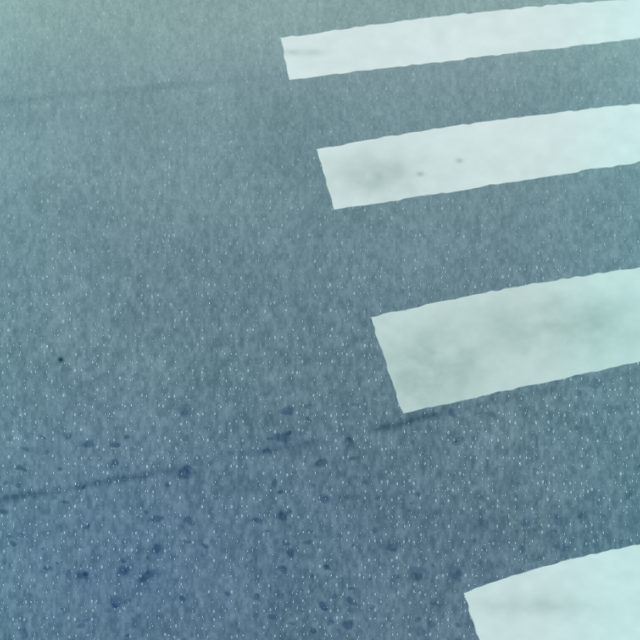
A three.js fragment shader for this texture:

```glsl
// Weathered asphalt seen at an angle, with four pale crossing stripes entering from the right.
varying vec2 vUv;

float hash(vec2 p) {
  vec3 q = fract(vec3(p.xyx) * vec3(0.1031, 0.103, 0.0973));
  q += dot(q, q.yzx + 33.33);
  return fract((q.x + q.y) * q.z);
}

float noise(vec2 p) {
  vec2 i = floor(p), f = fract(p);
  f = f * f * (3.0 - 2.0 * f);
  return mix(mix(hash(i), hash(i + vec2(1.0, 0.0)), f.x),
             mix(hash(i + vec2(0.0, 1.0)), hash(i + 1.0), f.x), f.y);
}

float fbm(vec2 p) {
  float sum = 0.0, amp = 0.5;
  for (int i = 0; i < 4; i++) {
    sum += amp * noise(p);
    p = p * 2.03 + 17.1;
    amp *= 0.5;
  }
  return sum;
}

// Soft elliptical spots, one candidate in each jittered cell
float scatter(vec2 p, vec2 cells, float density) {
  vec2 g = p * cells, id = floor(g);
  vec2 centre = 0.3 + 0.4 * vec2(hash(id + 3.7), hash(id + 51.3));
  float radius = mix(0.14, 0.3, hash(id + 91.0));
  float spot = 1.0 - smoothstep(radius * 0.35, radius, length(fract(g) - centre));
  return spot * step(hash(id + 27.0), density);
}

// Signed distance from the line a-b, positive on its left
float side(vec2 p, vec2 a, vec2 b) {
  vec2 d = normalize(b - a);
  return d.x * (p.y - a.y) - d.y * (p.x - a.x);
}

// Stripe bounded by its left end and the heights where it leaves on the right
float stripe(vec2 p, vec2 topLeft, vec2 lowLeft, float topRight, float lowRight) {
  float bow = 0.006 * sin(3.14159 * clamp((p.x - topLeft.x) / (1.0 - topLeft.x), 0.0, 1.0));
  float top = -side(p - vec2(0.0, bow), topLeft, vec2(1.0, topRight));
  float low = side(p, lowLeft, vec2(1.0, lowRight));
  float end = side(p, topLeft, lowLeft);
  return smoothstep(-0.0018, 0.0018, min(min(top, low), end));
}

float blot(vec2 p, vec2 centre, vec2 size) {
  vec2 d = (p - centre) / size;
  return exp(-dot(d, d));
}

vec3 asphalt(vec2 p) {
  vec3 col = mix(vec3(0.36, 0.465, 0.525), vec3(0.41, 0.52, 0.565), smoothstep(0.1, 0.55, p.y));
  col = mix(col, vec3(0.465, 0.575, 0.605), smoothstep(0.45, 0.82, p.y));
  col = mix(col, vec3(0.54, 0.65, 0.65), smoothstep(0.8, 1.02, p.y));
  col += vec3(-0.01, 0.0, 0.03) * blot(p, vec2(0.2, 0.1), vec2(0.35, 0.25));
  col += vec3(0.01, 0.035, 0.03) * exp(-p.x * 9.0);
  col += vec3(0.0, 0.03, 0.025) * smoothstep(0.75, 1.0, p.x);
  col -= 0.025 * blot(p, vec2(0.52, 0.62), vec2(0.2, 0.35));
  col += 0.06 * (fbm(p * vec2(9.0, 12.0)) - 0.47);

  // Aggregate grain, coarser toward the viewer
  float near = 1.0 - smoothstep(0.25, 1.0, p.y);
  float grain = noise(p * vec2(260.0, 130.0)) + noise(p * vec2(130.0, 85.0) + 40.0) - 1.0;
  col += grain * mix(0.035, 0.075, near);
  col += (noise(p * 310.0 + 9.0) - 0.5) * 0.035;

  // Glinting stone chips
  float chips = scatter(p, vec2(115.0, 75.0), 0.12 + 0.16 * near);
  chips += 0.7 * scatter(p + 0.37, vec2(190.0, 120.0), 0.2);
  col += vec3(0.17, 0.19, 0.18) * chips * mix(0.25, 0.85, near);

  // Long seams and stains
  float wobble = 0.008 * (fbm(p * vec2(18.0, 5.0)) - 0.5);
  float seamY = 0.218 + 0.17 * p.x + 0.035 * p.x * p.x + wobble;
  float seam = exp(-pow((p.y - seamY) / 0.006, 2.0));
  float worn = smoothstep(0.3, 0.6, noise(vec2(p.x * 11.0, 4.0)));
  col -= vec3(0.085, 0.09, 0.08) * seam * mix(0.3, 1.0, worn);
  float upperSeam = exp(-pow((p.y - 0.842 - 0.09 * p.x - wobble) / 0.006, 2.0));
  col -= 0.03 * upperSeam * (1.0 - smoothstep(0.35, 0.46, p.x));

  // Dark oily drips
  vec2 warped = p + 0.012 * (vec2(noise(p * 55.0), noise(p * 55.0 + 80.0)) - 0.5);
  float zone = (1.0 - smoothstep(0.3, 0.4, p.y - 0.08 * p.x)) * (1.0 - 0.5 * smoothstep(0.5, 0.8, p.x));
  float drips = scatter(warped, vec2(19.0, 24.0), 0.36);
  drips += 0.7 * scatter(warped + 0.53, vec2(31.0, 42.0), 0.22);
  col -= vec3(0.11, 0.11, 0.085) * drips * zone;
  return mix(col, vec3(0.1, 0.16, 0.22), 0.8 * blot(p, vec2(0.095, 0.438), vec2(0.004)));
}

vec3 paint(vec2 p) {
  vec3 col = mix(vec3(0.74, 0.835, 0.825), vec3(0.82, 0.89, 0.89), smoothstep(0.4, 0.9, p.y));
  col = mix(col, vec3(0.78, 0.87, 0.87), 1.0 - smoothstep(0.1, 0.3, p.y));
  col += vec3(-0.02, 0.03, 0.025) * smoothstep(0.8, 1.0, p.x);
  float grime = blot(p, vec2(0.59, 0.725), vec2(0.07, 0.035));
  grime += 1.1 * blot(p, vec2(0.66, 0.42), vec2(0.09, 0.06));
  grime += 0.9 * blot(p, vec2(0.88, 0.49), vec2(0.13, 0.045));
  grime += 0.8 * blot(p, vec2(0.46, 0.918), vec2(0.045, 0.006));
  grime += 0.6 * blot(p, vec2(0.82, 0.055), vec2(0.1, 0.02));
  col -= vec3(0.2, 0.18, 0.19) * grime * fbm(p * vec2(30.0, 38.0));
  col -= 0.12 * (blot(p, vec2(0.657, 0.728), vec2(0.006, 0.004)) + blot(p, vec2(0.718, 0.749), vec2(0.006, 0.004)));
  return col + 0.05 * (fbm(p * vec2(45.0, 60.0)) - 0.47);
}

void main() {
  vec2 p = vUv;
  vec2 rough = p + 0.003 * (vec2(noise(p * 90.0), noise(p * 90.0 + 30.0)) - 0.5);
  float mask = stripe(rough, vec2(0.439, 0.941), vec2(0.452, 0.876), 1.003, 0.94);
  mask = max(mask, stripe(rough, vec2(0.494, 0.767), vec2(0.523, 0.672), 0.838, 0.747));
  mask = max(mask, stripe(rough, vec2(0.579, 0.504), vec2(0.629, 0.354), 0.582, 0.435));
  mask = max(mask, stripe(rough, vec2(0.724, 0.074), vec2(0.775, -0.08), 0.15, -0.02));
  gl_FragColor = vec4(clamp(mix(asphalt(p), paint(p), mask), 0.0, 1.0), 1.0);
}
```
